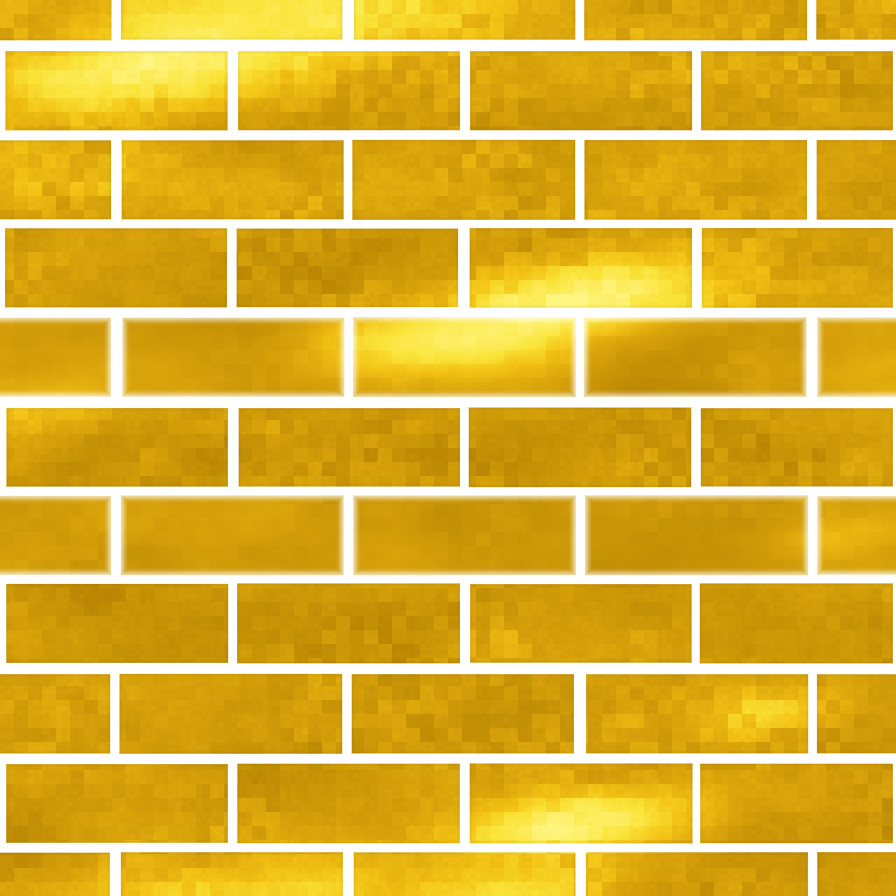
Give the GLSL for this pattern, as a WebGL 2 fragment shader.

```glsl
#version 300 es
precision highp float;
// Golden brick wall in running bond with white joints.
// Each brick is a box distance; its gold tone sums clouds, glows and
// blocky mosaic noise, then passes through a colour ramp.
uniform vec2 u_resolution;
out vec4 fragColor;

const vec2 PITCH = vec2(0.259, 0.0995);   // brick plus joint
const float JOINT = 0.0112;
const float FIRST_JOINT_Y = 0.054;
const float RIGHT_END = 0.9965;           // end of the cut bricks
const vec3 WHITE = vec3(1.0);

const int GLOW_COUNT = 11;
// Centre x, centre y, horizontal radius, strength
const vec4 GLOWS[GLOW_COUNT] = vec4[](
  vec4(0.36, 1.00, 0.27, 0.65), vec4(0.12, 0.91, 0.17, 0.62),
  vec4(0.00, 0.81, 0.16, 0.35), vec4(0.66, 0.67, 0.14, 0.80),
  vec4(0.52, 0.62, 0.16, 0.72), vec4(0.65, 0.08, 0.13, 0.85),
  vec4(0.28, 0.00, 0.20, 0.65), vec4(0.57, 0.00, 0.12, 0.55),
  vec4(0.00, 0.53, 0.13, 0.35), vec4(0.97, 0.41, 0.10, 0.30),
  vec4(0.87, 0.21, 0.10, 0.32));

float hash(vec2 p) {
  vec3 q = fract(vec3(p.xyx) * 0.1031);
  q += dot(q, q.yzx + 33.33);
  return fract((q.x + q.y) * q.z);
}

float valueNoise(vec2 p) {
  vec2 cell = floor(p), f = fract(p);
  f = f * f * (3.0 - 2.0 * f);
  float low = mix(hash(cell), hash(cell + vec2(1, 0)), f.x);
  float high = mix(hash(cell + vec2(0, 1)), hash(cell + vec2(1, 1)), f.x);
  return mix(low, high, f.y);
}

float clouds(vec2 p) {
  float sum = 0.0, weight = 0.55;
  for (int i = 0; i < 3; i++) {
    sum += weight * valueNoise(p);
    p = p * 2.1 + 17.3;
    weight *= 0.5;
  }
  return sum;
}

// Flat, slightly slanted highlights
float glowSum(vec2 p) {
  float sum = 0.0;
  for (int i = 0; i < GLOW_COUNT; i++) {
    vec2 d = p - GLOWS[i].xy;
    d.y -= 0.1 * d.x;
    d /= GLOWS[i].z * vec2(1.0, 0.26);
    sum += GLOWS[i].w * exp(-dot(d, d));
  }
  return sum;
}

vec3 goldRamp(float tone) {
  vec3 c = mix(vec3(0.69, 0.48, 0.0), vec3(0.76, 0.56, 0.02), clamp(tone * 4.0, 0.0, 1.0));
  c = mix(c, vec3(0.85, 0.64, 0.04), clamp(tone * 4.0 - 1.0, 0.0, 1.0));
  c = mix(c, vec3(0.95, 0.76, 0.08), clamp(tone * 4.0 - 2.0, 0.0, 1.0));
  c = mix(c, vec3(0.98, 0.89, 0.22), clamp(tone * 4.0 - 3.0, 0.0, 1.0));
  return mix(c, vec3(1.0, 0.96, 0.50), clamp(tone * 3.0 - 3.0, 0.0, 1.0));
}

float boxDistance(vec2 p, vec2 halfSize) {
  vec2 d = abs(p) - halfSize;
  return length(max(d, 0.0)) + min(max(d.x, d.y), 0.0);
}

float goldTone(vec2 uv, vec2 brick, float blockiness) {
  vec2 block = floor(uv * 64.0);
  vec2 p = mix(uv, (block + 0.5) / 64.0, 0.6 * blockiness);
  float tone = 0.12 + 0.1 * p.y + 0.46 * clouds(p * vec2(7.0, 14.0) + 4.0);
  tone += 0.12 * (hash(brick + 41.0) - 0.5) + glowSum(p);
  // Coarse blocks appear in patches, over a fine grain
  float patches = smoothstep(0.25, 0.75, valueNoise(uv * 11.0 + 60.0));
  float coarse = (hash(block + 7.0) - 0.5) * (0.08 + 0.2 * patches);
  float fine = (hash(floor(uv * 160.0) + 90.0) - 0.5) * 0.06;
  return tone + blockiness * (coarse + fine);
}

void main() {
  vec2 uv = gl_FragCoord.xy / u_resolution;
  float pixel = 1.0 / min(u_resolution.x, u_resolution.y);

  // Running bond: every even course moves by half a brick
  float course = floor((uv.y - FIRST_JOINT_Y) / PITCH.y) + 1.0;
  bool aligned = mod(course, 2.0) > 0.5;
  vec2 origin = vec2(aligned ? 0.0 : 0.5 * PITCH.x, FIRST_JOINT_Y - PITCH.y);
  vec2 brick = floor((uv - origin) / PITCH);
  vec2 local = uv - origin - (brick + 0.5) * PITCH;

  // Small irregularities in position and size
  vec2 nudge = vec2(hash(brick + 3.0), hash(vec2(course, 9.0))) - 0.5;
  vec2 halfSize = 0.5 * (PITCH - JOINT) + 0.001 * (hash(brick + 21.0) - 0.5);
  float dist = boxDistance(local - 0.003 * nudge, halfSize);
  if (aligned) dist = max(dist, uv.x - RIGHT_END);

  // Two courses are blurred, the others crisp and blocky
  float blur = (course == 4.0 || course == 6.0) ? 1.0 : 0.0;
  vec3 color = goldRamp(goldTone(uv, brick, 1.0 - 0.65 * blur));
  float rim = smoothstep(-mix(0.004, 0.011, blur), 0.0, dist);
  color = mix(color, color * 0.94, rim * (1.0 - blur));
  color = mix(color, WHITE, 0.6 * rim * rim * blur);

  float coverage = smoothstep(-0.7 * pixel, 0.7 * pixel, dist);
  fragColor = vec4(mix(color, WHITE, coverage), 1.0);
}
```
